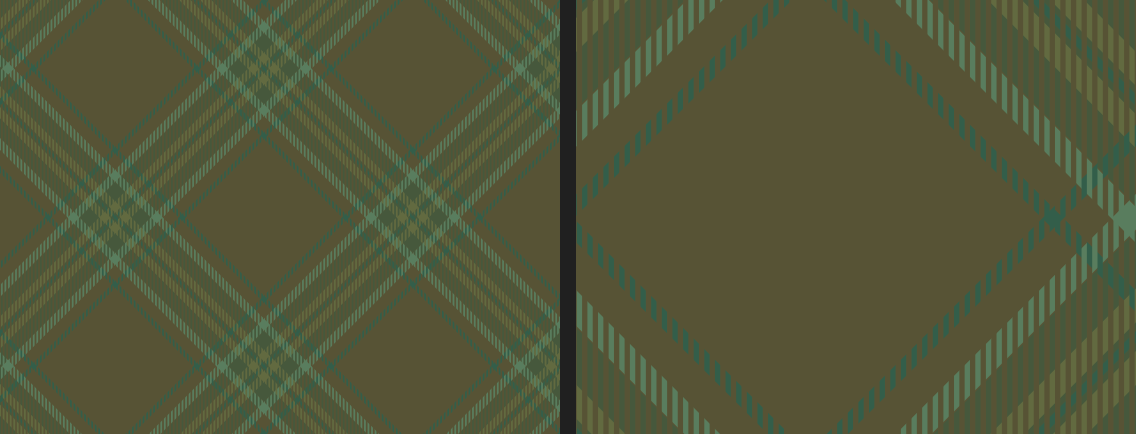
Left, the full canvas; right, a detail of the centre.
Reproduce this pattern procedurally as a WebGL 2 fragment shader.

```glsl
#version 300 es
precision highp float;
// Diagonal tartan: one mirrored stripe sequence runs along both diagonals,
// and a fine vertical twill hatch chooses which of the two threads is on top.

#define REPEATS_ACROSS 1.882          // crossings per canvas width
#define CROSSING vec2(0.2057, 0.3867) // one crossing, in canvas widths
#define TWILL_COUNT 84.0              // hatch bars per repeat
#define GROUND vec3(0.342, 0.327, 0.207)
#define GREEN  vec3(0.275, 0.347, 0.237)
#define OLIVE  vec3(0.385, 0.415, 0.250)
#define SAGE   vec3(0.350, 0.490, 0.368)
#define TEAL   vec3(0.200, 0.370, 0.290)

uniform vec2 u_resolution;
out vec4 outColor;

// Coverage of a stripe given its centre and half width, softened over aa
float stripe(float d, float centre, float halfWidth, float aa) {
    return clamp((halfWidth - abs(d - centre)) / aa + 0.5, 0.0, 1.0);
}

// Thread colour across one repeat, mirrored about its middle line
vec3 threadColor(float t, float aa) {
    float d = abs(fract(t + 0.5) - 0.5);
    vec3 color = GROUND;
    color = mix(color, GREEN, stripe(d, 0.0, 0.118, aa));
    color = mix(color, OLIVE, stripe(d, 0.035, 0.019, aa));
    color = mix(color, TEAL, stripe(d, 0.0, 0.0065, aa));
    color = mix(color, SAGE, stripe(d, 0.140, 0.020, aa));
    color = mix(color, TEAL, stripe(d, 0.2255, 0.0120, aa));
    return color;
}

void main() {
    float pixel = REPEATS_ACROSS / u_resolution.x;
    vec2 p = (gl_FragCoord.xy / u_resolution.x - CROSSING) * REPEATS_ACROSS;

    // The two thread directions
    float aa = pixel * 1.4;
    vec3 rising = threadColor(p.x - p.y, aa);
    vec3 falling = threadColor(p.x + p.y, aa);

    // Twill: vertical bars alternate between the threads
    float bar = abs(fract(p.x * TWILL_COUNT) - 0.5);
    float over = stripe(bar, 0.0, 0.25, pixel * TWILL_COUNT);

    outColor = vec4(mix(rising, falling, over), 1.0);
}
```
